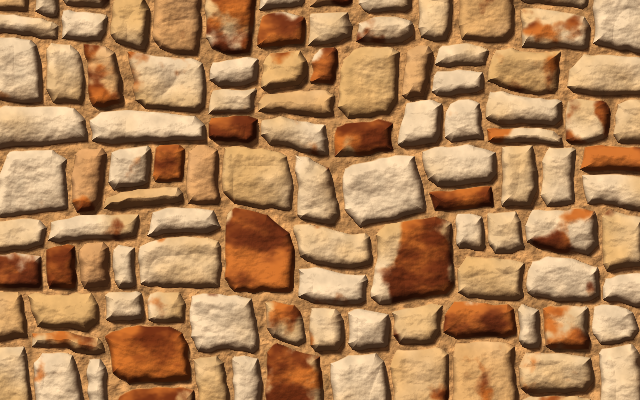
A Shadertoy shader for this texture:

```glsl
// Sunlit rubble wall: pale and rusty stones bedded in sandy mortar.
// Jittered courses are split at random into cells; each cell holds a rough
// convex block, shaded from its height field with short cast shadows.

#define CELL vec2(0.34, 0.22)
#define GAP 0.005
#define HEIGHT 0.027
#define BEVEL 0.007
#define ROUGHNESS 0.013
#define SUN normalize(vec3(-0.45, 0.70, 0.75))
#define CREAM vec3(0.88, 0.75, 0.59)
#define OCHRE vec3(0.82, 0.63, 0.39)
#define MORTAR vec3(0.74, 0.53, 0.32)
#define RUST_DARK vec3(0.38, 0.14, 0.05)
#define RUST_LIGHT vec3(0.75, 0.39, 0.14)
#define SHADE vec3(0.30, 0.24, 0.20)

struct Stone { float dist; float id; vec2 local; };

float hash(vec2 p) {
    return fract(sin(dot(p, vec2(127.1, 311.7))) * 43758.5);
}

float noise(vec2 p) {
    vec2 i = floor(p), f = fract(p);
    f = f * f * (3.0 - 2.0 * f);
    vec2 e = vec2(0.0, 1.0);
    return mix(mix(hash(i), hash(i + e.yx), f.x),
               mix(hash(i + e.xy), hash(i + e.yy), f.x), f.y);
}

float fbm(vec2 p) {
    float sum = 0.0, amp = 0.533;
    for (int i = 0; i < 4; i++) {
        sum += amp * noise(p);
        p = mat2(1.6, 1.2, -1.2, 1.6) * p + 7.3;
        amp *= 0.5;
    }
    return sum;
}

vec2 wobble(vec2 p) {
    return vec2(noise(p), noise(p + 37.4)) - 0.5;
}

// Jittered joints along one axis, and the interval that holds x
float joint(float i, float seed) {
    return i + 0.5 * (hash(vec2(i, seed)) - 0.5);
}

float interval(float x, float seed) {
    float i = floor(x);
    return i - step(x, joint(i, seed)) + step(joint(i + 1.0, seed), x);
}

// Signed distance, identity and local position of the block around p
Stone findStone(vec2 p) {
    p += 0.07 * wobble(p * 3.0) + 0.018 * wobble(p * 11.0) + 0.006 * wobble(p * 45.0);
    float row = interval(p.y / CELL.y, 3.0), seed = row + 50.0;
    p.x += CELL.x * hash(vec2(row, 9.0));
    vec2 cell = vec2(interval(p.x / CELL.x, seed), row);
    vec2 lo = CELL * vec2(joint(cell.x, seed), joint(row, 3.0));
    vec2 hi = CELL * vec2(joint(cell.x + 1.0, seed), joint(row + 1.0, 3.0));

    // Random splits until the cell is small enough
    float node = 1.0;
    vec2 key = cell;
    for (int i = 0; i < 4; i++) {
        key = cell + node * vec2(7.0, 13.0);
        vec2 size = hi - lo;
        float r = hash(key);
        if (size.x * size.y < mix(0.014, 0.05, r * r)) break;
        int axis = size.y > size.x * mix(0.55, 1.0, hash(key + 0.37)) ? 1 : 0;
        float cut = mix(lo[axis], hi[axis], mix(0.3, 0.7, hash(key + 0.71)));
        float side = step(cut, p[axis]);
        if (side > 0.5) lo[axis] = cut; else hi[axis] = cut;
        node = node * 2.0 + side;
    }
    key = cell + node * vec2(7.0, 13.0);

    // Box trimmed by random half-planes
    vec2 extent = max(0.5 * (hi - lo) - GAP, 0.006);
    vec2 q = p - 0.5 * (lo + hi), u = q / extent;
    vec2 edge = abs(q) - extent;
    float d = max(edge.x, edge.y);
    for (float k = 0.0; k < 7.0; k++) {
        float a = 6.2832 * (k + 0.6 * hash(key + k * 1.7 + 0.3)) / 7.0;
        vec2 dir = vec2(cos(a), sin(a));
        float reach = pow(abs(dir.x) + abs(dir.y), 0.75) * mix(0.84, 1.04, hash(key + k * 2.3 + 0.6));
        d = max(d, (dot(u, dir) - reach) / length(dir / extent));
    }
    return Stone(d, hash(key + 0.19), u);
}

float rise(Stone s) {
    return 1.0 - exp(min(s.dist, 0.0) / BEVEL);
}

float body(Stone s) {
    return HEIGHT * mix(0.75, 1.25, s.id) * rise(s);
}

// Full relief: body, tilted face, chipped facets and grain
float relief(vec2 p, Stone s) {
    vec2 tilt = vec2(hash(vec2(s.id, 1.0)), hash(vec2(s.id, 2.0))) - 0.5;
    float face = 0.012 * dot(s.local, tilt)
               + 0.016 * abs(noise(p * 9.0 + s.id * 70.0) - 0.5)
               + ROUGHNESS * fbm(p * vec2(13.0, 19.0) + s.id * 40.0)
               + 0.002 * fbm(p * 70.0);
    return body(s) + mix(0.008 * fbm(p * 45.0), face, rise(s));
}

vec3 stoneColor(vec2 p, float id) {
    float tone = hash(vec2(id, 5.0)), rusty = hash(vec2(id, 8.0));
    vec3 color = mix(CREAM, OCHRE, smoothstep(0.35, 0.82, 0.6 * fbm(p * 6.0 + id * 31.0) + 0.5 * tone));
    color = mix(color, vec3(0.80, 0.53, 0.33), 0.5 * smoothstep(0.75, 1.0, tone));
    color *= 0.88 + 0.24 * fbm(p * 40.0);
    float patches = fbm(p * 8.0 + id * 53.0) + 0.15 * (fbm(p * 38.0) - 0.5);
    float rust = smoothstep(0.68, 0.80, patches + 0.42 * smoothstep(0.76, 0.94, rusty));
    vec3 rustColor = mix(RUST_DARK, RUST_LIGHT, smoothstep(0.3, 0.7, fbm(p * vec2(13.0, 20.0))));
    return mix(color, rustColor, 0.92 * rust);
}

void mainImage(out vec4 fragColor, in vec2 fragCoord) {
    vec2 p = fragCoord / iResolution.y;
    Stone s = findStone(p);

    // Sunlight from the slope of the relief
    vec2 e = vec2(0.002, 0.0);
    float h = relief(p, s);
    float hx = relief(p + e.xy, findStone(p + e.xy));
    float hy = relief(p + e.yx, findStone(p + e.yx));
    vec3 normal = normalize(vec3(h - hx, h - hy, e.x));
    float lit = clamp(dot(normal, SUN) / SUN.z, 0.0, 1.16);

    // Cast shadow: march toward the sun over the block bodies
    float shadow = 0.0, ground = body(s);
    vec2 toSun = normalize(SUN.xy);
    for (float i = 1.0; i < 7.0; i++) {
        float reach = 0.005 * i;
        float above = body(findStone(p + toSun * reach)) - ground - 0.9 * reach;
        shadow = max(shadow, clamp(above / 0.007, 0.0, 1.0));
    }
    lit *= 1.0 - 0.92 * shadow;

    // Materials
    vec3 sand = MORTAR * (0.70 + 0.60 * fbm(p * 55.0));
    float mask = smoothstep(0.001, -0.003, s.dist);
    vec3 color = mix(sand, stoneColor(p, s.id), mask);
    fragColor = vec4(color * mix(SHADE, vec3(1.0), lit), 1.0);
}
```
